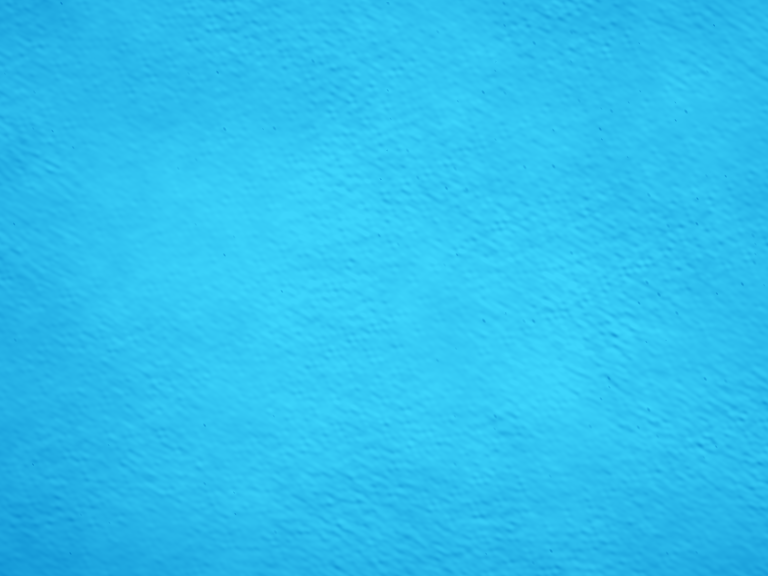
A WebGL 2 fragment shader for this texture:

```glsl
#version 300 es
precision highp float;
// Sky-blue painted plaster wall with fine trowel strokes, rough grain and soft corner shading.
uniform vec2 u_resolution;
out vec4 fragColor;

const vec3 DEEP_BLUE = vec3(0.10, 0.63, 0.86);
const vec3 BRIGHT_BLUE = vec3(0.22, 0.81, 0.97);
const vec2 LIGHT_STEP = vec2(0.0005, 0.0022);

float hash(vec2 p) {
    return fract(sin(dot(p, vec2(127.1, 311.7))) * 43758.5453);
}

float valueNoise(vec2 p) {
    vec2 cell = floor(p);
    vec2 f = fract(p);
    f = f * f * (3.0 - 2.0 * f);
    float low = mix(hash(cell), hash(cell + vec2(1.0, 0.0)), f.x);
    float high = mix(hash(cell + vec2(0.0, 1.0)), hash(cell + vec2(1.0, 1.0)), f.x);
    return mix(low, high, f.y);
}

float fbm(vec2 p) {
    float sum = 0.0;
    float amplitude = 0.5;
    for (int i = 0; i < 4; i++) {
        sum += amplitude * valueNoise(p);
        p = mat2(1.6, 1.2, -1.2, 1.6) * p + 7.3;
        amplitude *= 0.5;
    }
    return sum / 0.9375;
}

// Noise stretched along one trowel direction
float strokes(vec2 p, float angle, vec2 frequency) {
    float c = cos(angle);
    float s = sin(angle);
    return valueNoise(mat2(c, -s, s, c) * p * frequency);
}

// Plaster height: slightly slanted grain plus diagonal and level strokes
float plasterHeight(vec2 p, float diagonal, float level) {
    float grain = strokes(p, -0.5, vec2(95.0, 135.0))
                + 0.7 * strokes(p + 31.0, 0.4, vec2(60.0, 85.0));
    float slanted = strokes(p, -0.62, vec2(30.0, 115.0))
                  + 0.6 * strokes(p + 3.0, -0.45, vec2(40.0, 140.0));
    float flatStrokes = strokes(p + 5.0, -0.08, vec2(36.0, 115.0));
    return 0.7 * grain + diagonal * slanted + level * flatStrokes;
}

// Sparse soft pits, one candidate in each grid cell
float pits(vec2 p, float cellsPerUnit, float density) {
    vec2 grid = p * cellsPerUnit;
    vec2 cell = floor(grid);
    vec2 centre = 0.3 + 0.4 * vec2(hash(cell + 17.0), hash(cell + 43.0));
    vec2 offset = fract(grid) - centre;
    offset.y += 0.6 * offset.x;
    float radius = mix(0.15, 0.3, hash(cell + 71.0));
    float present = step(1.0 - density, hash(cell + 5.0));
    float depth = mix(0.3, 1.0, hash(cell + 89.0));
    return present * depth * (1.0 - smoothstep(0.0, radius, length(offset)));
}

// Broad light: brightest near the middle, dimmest at the lower left
float wallLight(vec2 uv) {
    vec2 q = uv - vec2(0.56, 0.56);
    return 1.0 - 1.7 * q.x * q.x - 1.6 * q.y * q.y;
}

void main() {
    vec2 uv = gl_FragCoord.xy / u_resolution;
    vec2 p = gl_FragCoord.xy / u_resolution.y;

    // Patches where each kind of stroke shows
    float diagonal = 0.75 * smoothstep(0.4, 0.68, fbm(p * 3.2 + 11.0));
    float level = 0.5 * (1.0 - smoothstep(0.05, 0.4, uv.y)) + 0.1;
    float roughness = mix(0.6, 1.3, smoothstep(0.3, 0.7, fbm(p * 5.0 + 23.0)));
    roughness *= mix(0.8, 1.15, smoothstep(0.3, 1.6, uv.x + uv.y));

    // Relief lit from above, with shadows deeper than highlights
    float relief = plasterHeight(p - LIGHT_STEP, diagonal, level)
                 - plasterHeight(p + LIGHT_STEP, diagonal, level);
    relief *= roughness;
    relief -= 0.35 * relief * relief;

    // Broad light, mottled paint and pits
    float tone = wallLight(uv);
    tone += 0.50 * (fbm(p * vec2(4.0, 6.0)) - 0.5);
    tone += 0.28 * (fbm(p * 24.0 + 9.0) - 0.5);
    tone += 0.52 * relief;
    float clusters = smoothstep(0.45, 0.7, fbm(p * 4.0 + 57.0));
    float pitDensity = 0.01 + 0.07 * clusters * smoothstep(0.4, 1.5, uv.x + uv.y);
    tone -= 0.8 * pits(p, 60.0, pitDensity);

    tone = clamp(tone, -0.9, 1.15);
    fragColor = vec4(mix(DEEP_BLUE, BRIGHT_BLUE, tone), 1.0);
}
```
